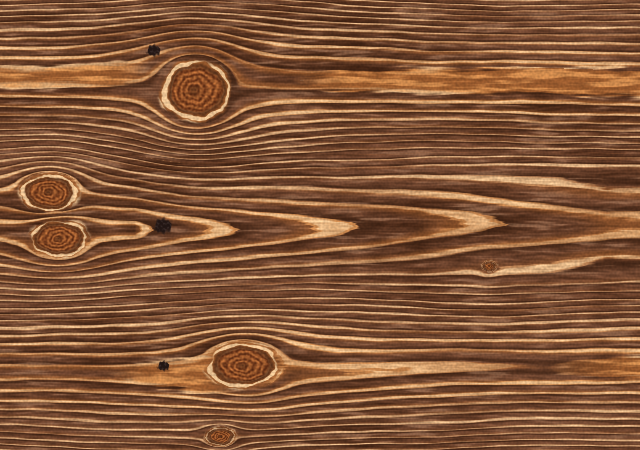
Write a Shadertoy shader that draws this texture.

```glsl
// Brushed, scorched pine boards: pale raised grain lines flowing around knots and arches.

float hash(float n) { return fract(sin(n * 127.1 + 3.7) * 4375.85); }

vec2 gradientAt(vec2 cell) {
    float angle = 6.2832 * fract(sin(dot(cell, vec2(127.1, 311.7))) * 4375.85);
    return vec2(cos(angle), sin(angle));
}

// Gradient noise, about -0.7 to 0.7
float noise(vec2 p) {
    vec2 i = floor(p), f = p - i;
    vec2 u = f * f * f * (f * (f * 6.0 - 15.0) + 10.0);
    vec2 e = vec2(1.0, 0.0);
    float a = dot(gradientAt(i), f);
    float b = dot(gradientAt(i + e.xy), f - e.xy);
    float c = dot(gradientAt(i + e.yx), f - e.yx);
    float d = dot(gradientAt(i + e.xx), f - e.xx);
    return mix(mix(a, b, u.x), mix(c, d, u.x), u.y);
}

// Knots: centre, half height, width to height ratio
const vec4 knots[6] = vec4[6](
    vec4(0.435, 0.800, 0.056, 1.15), vec4(0.110, 0.572, 0.034, 1.55),
    vec4(0.130, 0.470, 0.034, 1.55), vec4(0.540, 0.188, 0.041, 1.60),
    vec4(1.087, 0.408, 0.010, 1.30), vec4(0.490, 0.030, 0.017, 1.60));

// Resin spots: centre and radius
const vec3 spots[3] = vec3[3](
    vec3(0.340, 0.888, 0.013), vec3(0.360, 0.498, 0.017), vec3(0.362, 0.187, 0.011));

void mainImage(out vec4 fragColor, in vec2 fragCoord) {
    vec2 p = fragCoord / iResolution.y;
    float pixel = 1.0 / iResolution.y;

    vec3 dark = vec3(0.27, 0.145, 0.08);
    vec3 brown = vec3(0.46, 0.29, 0.20);
    vec3 tan_ = vec3(0.62, 0.46, 0.35);
    vec3 orange = vec3(0.61, 0.36, 0.18);
    vec3 amber = vec3(0.84, 0.56, 0.31);
    vec3 cream = vec3(0.93, 0.77, 0.58);

    // Fibres at several scales
    float broad = noise(p * vec2(2.0, 7.0) + 4.0);
    float streak = noise(p * vec2(7.0, 75.0));
    float fibre = noise(p * vec2(22.0, 190.0) + 9.0);
    float speckle = noise(p * 170.0);

    // Grain height, pushed apart by the knots
    float y = p.y + 0.012 * noise(p * vec2(2.3, 6.0)) + 0.0025 * noise(p * vec2(11.0, 30.0));
    for (int i = 0; i < 6; i++) {
        vec2 q = p - knots[i].xy;
        float reach = knots[i].z * 1.35;
        q.x /= knots[i].w;
        y -= q.y * min(1.0, reach * reach / dot(q, q));
    }

    // Three mirrored bands; arches close towards the right
    float band = clamp(floor((y - 0.035) / 0.31), 0.0, 2.0);
    float d = abs(y - 0.19 - 0.31 * band);
    float arch = band == 1.0 ? 0.009 * clamp(p.x - 0.3, 0.0, 1.05)
               : band == 0.0 ? 0.0006 * max(p.x - 0.6, 0.0) : 0.0;
    float h = sqrt(d * d + arch * smoothstep(0.15, 0.05, d));

    // Growth rings, closer together away from the axis
    float phase = 30.0 * h + 150.0 * h * h + 0.18 * noise(p * vec2(4.0, 12.0) + 20.0);
    float ring = floor(phase);
    float t = phase - ring - 0.5;
    float soft = clamp(fwidth(phase) * 0.7, 0.015, 0.3);
    float vary = noise(vec2(p.x * 3.0 + ring * 7.3, p.y * 9.0));
    float width = max(0.035, 0.07 + 0.10 * hash(ring) + 0.16 * vary + 0.07 * streak);
    float edge = abs(t + 0.06 * fibre);

    // Burnt ground, with shadow on one flank of each ring and glow on the other
    vec3 col = mix(dark, brown, clamp(0.70 + 0.65 * broad + 0.75 * streak + 0.5 * fibre, 0.0, 1.0));
    col = mix(col, dark * 0.85, 0.65 * smoothstep(0.08, 0.16, t) * smoothstep(0.42, 0.2, t));
    col = mix(col, tan_, 0.45 * smoothstep(0.12, 0.5, streak + fibre * 0.6));
    float nearAxis = smoothstep(0.12, 0.03, d);
    float glow = smoothstep(-0.42, -0.04, t) * smoothstep(0.12, 0.02, t);
    col = mix(col, orange, glow * (0.35 + 0.45 * nearAxis));

    // Pale ridge lines
    float line = smoothstep(width + soft, width - soft, edge);
    float core = smoothstep(width * 0.65 + soft, width * 0.65 - soft, edge);
    float strength = clamp(0.72 + 0.9 * vary + 0.45 * hash(ring + 9.0) - 0.15, 0.2, 1.0);
    col = mix(col, mix(tan_, amber, 0.35 + 0.5 * nearAxis), line * strength);
    col = mix(col, cream, core * strength * (0.75 + 0.5 * fibre));

    // Ragged unburnt flames along the outer two axes
    float span = band == 2.0
        ? max(smoothstep(0.6, 0.78, p.x), smoothstep(0.36, 0.24, p.x))
        : band == 0.0 ? max(smoothstep(1.15, 1.4, p.x),
                            smoothstep(0.2, 0.36, p.x) * smoothstep(0.56, 0.44, p.x)) : 0.0;
    float tongue = (0.028 + 0.014 * broad) * span - d + 0.014 * streak + 0.006 * fibre;
    float flame = smoothstep(-0.002, 0.005, tongue) * span;
    vec3 flameCol = mix(orange, amber, smoothstep(-0.15, 0.35, streak + 0.5 * fibre));
    float rim = smoothstep(0.016, 0.004, tongue) * smoothstep(-0.1, 0.25, vary + streak);
    col = mix(col, mix(flameCol, cream, rim * 0.8), flame * 0.9);

    // Knots: ringed heart, dark seam and pale collar
    for (int i = 0; i < 6; i++) {
        vec2 q = (p - knots[i].xy) / knots[i].z;
        q.x /= knots[i].w;
        float r = length(q) + 0.14 * noise(q * 1.6 + float(i) * 5.0) + 0.05 * noise(q * 5.0);
        float blur = 2.0 * pixel / knots[i].z;
        float rings = 0.5 + 0.5 * sin(r * 29.0 + 2.0 * noise(q * 3.0));
        vec3 heart = mix(vec3(0.42, 0.21, 0.10), vec3(0.72, 0.43, 0.22), rings * 0.75 + 0.4 * speckle);
        heart = mix(heart, dark, 0.6 * smoothstep(0.3, 0.0, r));
        float patchy = noise(q * 1.3 + 11.0 + float(i));
        vec3 collar = mix(orange, cream, smoothstep(-0.3, 0.3, patchy + 0.5 * sin(r * 24.0)));
        vec3 knot = mix(heart, collar, smoothstep(0.93 - blur, 0.96 + blur, r));
        knot = mix(knot, dark, 0.65 * smoothstep(0.05 + blur, 0.0, abs(r - 0.94)));
        float limit = 1.23 + 0.25 * patchy;
        col = mix(col, knot, smoothstep(limit + blur, limit - blur, r));
    }

    // Resin spots
    for (int i = 0; i < 3; i++) {
        vec2 q = (p - spots[i].xy) / spots[i].z;
        float r = length(q * vec2(0.8, 1.0)) + 0.5 * noise(q * 1.5);
        col = mix(col, vec3(0.14, 0.09, 0.08) + 0.12 * max(speckle, 0.0), smoothstep(1.1, 0.7, r));
    }

    // Rough surface
    col *= 1.0 + 0.16 * speckle + 0.14 * fibre;
    fragColor = vec4(clamp(col, 0.0, 1.0), 1.0);
}
```
